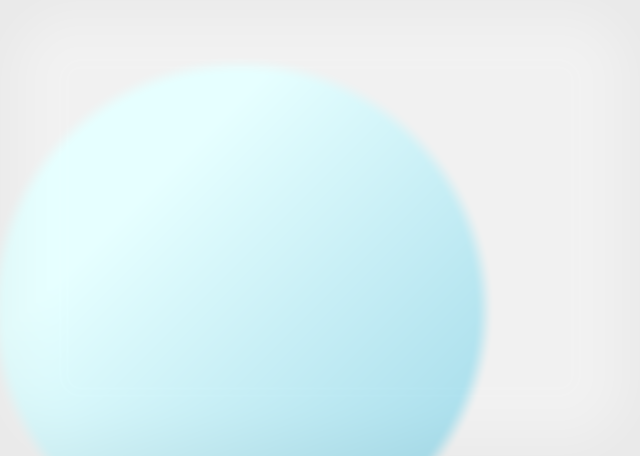
Reproduce this background procedurally as a WebGL 1 fragment shader.

```glsl
precision highp float;

uniform vec2 u_resolution;

// Lengths are in canvas heights
const vec3 PAPER = vec3(0.945);
const vec3 DISC_LIGHT = vec3(0.902, 1.0, 1.0);
const vec3 DISC_DEEP = vec3(0.672, 0.876, 0.928);
const vec2 DISC_CENTER = vec2(0.527, 0.321);
const float DISC_RADIUS = 0.536;
const float DISC_BLUR = 0.022;
const float GRADIENT_START = 0.74;
const float GRADIENT_END = 1.94;
const float FRAME_MARGIN = 0.132;
const float FRAME_CORNER = 0.046;
const float FRAME_GAP = 0.016;
const float LINE_WIDTH = 0.004;
const float LINE_GLOW = 0.005;
const float VIGNETTE_REACH = 0.19;
const float VIGNETTE_DEPTH = 0.03;

float roundedBox(vec2 p, vec2 halfSize, float corner) {
    vec2 q = abs(p) - halfSize + corner;
    return length(max(q, 0.0)) + min(max(q.x, q.y), 0.0) - corner;
}

void main() {
    vec2 p = gl_FragCoord.xy / u_resolution.y;
    vec2 canvas = vec2(u_resolution.x / u_resolution.y, 1.0);

    // Soft disc with a diagonal gradient
    float diagonal = p.x + 1.0 - p.y;
    float ramp = clamp((diagonal - GRADIENT_START) / (GRADIENT_END - GRADIENT_START), 0.0, 1.0);
    vec3 discColor = mix(DISC_LIGHT, DISC_DEEP, ramp);
    float discDistance = length(p - DISC_CENTER) - DISC_RADIUS;
    float discMask = 1.0 - smoothstep(-DISC_BLUR, DISC_BLUR, discDistance);
    vec3 color = mix(PAPER, discColor, discMask);

    // Shade outside the inset frame
    float frame = roundedBox(p - 0.5 * canvas, 0.5 * canvas - FRAME_MARGIN, FRAME_CORNER);
    color *= 1.0 - VIGNETTE_DEPTH * smoothstep(0.0, VIGNETTE_REACH, frame);

    // Faint double outline
    for (int i = 0; i < 2; i++) {
        float offset = abs(frame + float(i) * FRAME_GAP);
        color += LINE_GLOW * (1.0 - smoothstep(0.0, LINE_WIDTH, offset));
    }

    gl_FragColor = vec4(color, 1.0);
}
```
